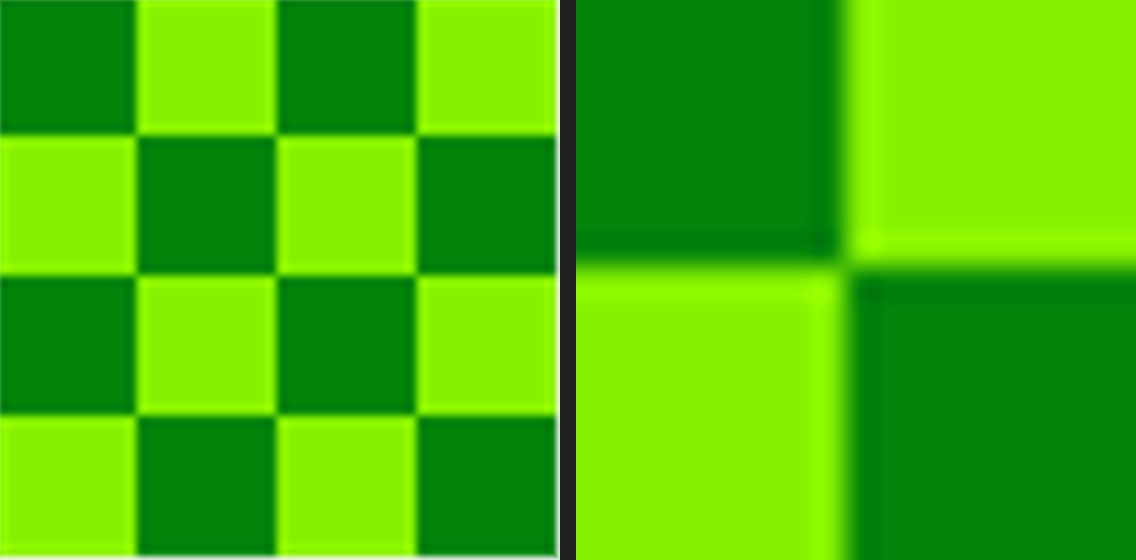
Left: the whole. Right: its middle third, enlarged.
A WebGL 2 fragment shader for this pattern:

```glsl
#version 300 es
precision highp float;

uniform vec2 u_resolution;
out vec4 fragColor;

// Signed checker wave along one axis: soft at inner lines, with a faint halo beside each line
float checkerWave(float t, float softness) {
    float line = floor(t * 4.0 + 0.5);
    float d = t - line * 0.25;
    bool innerLine = line > 0.5 && line < 3.5;
    float side = innerLine ? smoothstep(-softness, softness, d) * 2.0 - 1.0
                           : sign(2.0 - line);
    float offset = (abs(d) - 0.0165) / 0.0055;
    float halo = 1.0 + 0.15 * exp(-offset * offset);
    float parity = 1.0 - 2.0 * mod(line, 2.0);
    return side * halo * parity;
}

void main() {
    vec2 uv = gl_FragCoord.xy / u_resolution;
    float softness = max(0.011, 0.75 / min(u_resolution.x, u_resolution.y));

    // Four by four squares, shifted slightly left and up
    float checker = checkerWave(uv.x + 0.0063, softness)
                  * checkerWave(uv.y - 0.0078, softness);

    vec3 darkGreen = vec3(0.015, 0.52, 0.04);
    vec3 limeGreen = vec3(0.53, 0.95, 0.0);
    vec3 color = clamp(mix(darkGreen, limeGreen, 0.5 + 0.5 * checker), 0.0, 1.0);

    // Pale margin on the right and bottom
    float margin = max(smoothstep(0.985, 1.001, uv.x),
                       smoothstep(0.985, 1.001, 1.0 - uv.y));
    // Slight fade on the left and top
    float fade = 0.15 * (1.0 - smoothstep(0.0, 0.005, min(uv.x, 1.0 - uv.y)));
    color = mix(color, vec3(0.97), max(margin * 0.9, fade));

    fragColor = vec4(color, 1.0);
}
```
